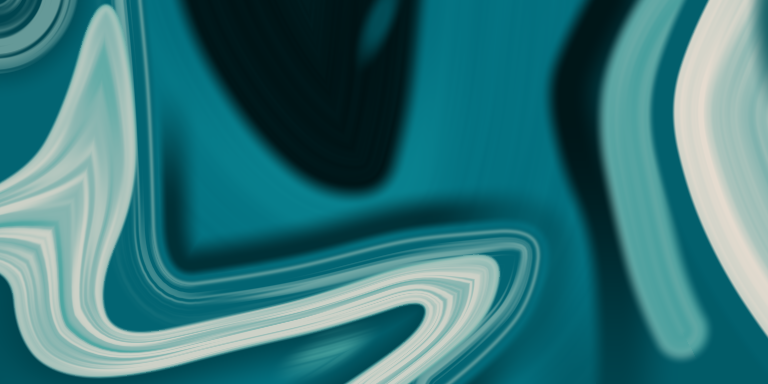
This background is drawn by a WebGL 1 fragment shader. Its source:

```glsl
precision highp float;
// Marbled paint: teal currents, a dark pool, a folded pale band, a cream shore.
// Signed distances to smooth splines set the layers; noise adds the streaks.

#define WARP .012
#define STREAK_GAIN 1.5
#define SEGMENTS 5
#define RIBBON_WIDTH .073
#define EDGE .005

uniform vec2 u_resolution;

const vec3 ABYSS = vec3(0, .085, .095);
const vec3 DEEP = vec3(0, .27, .31);
const vec3 TEAL = vec3(.01, .44, .5);
const vec3 LAGOON = vec3(.04, .53, .58);
const vec3 JADE = vec3(.3, .65, .63);
const vec3 MIST = vec3(.53, .71, .69);
const vec3 CREAM = vec3(.8, .82, .78);

float hash(vec2 p) { return fract(sin(dot(p, vec2(127.1, 311.7))) * 43758.5); }

float noise(vec2 p) {
  vec2 i = floor(p), f = fract(p);
  f *= f * (3. - 2. * f);
  return mix(mix(hash(i), hash(i + vec2(1, 0)), f.x),
    mix(hash(i + vec2(0, 1)), hash(i + 1.), f.x), f.y);
}

// Streaks across v, drifting slowly over the canvas
float streak(float v, vec2 p) {
  float drift = p.x * 1.7 + p.y * 1.3;
  float s = .45 * noise(vec2(v * 7., drift)) + .32 * noise(vec2(v * 17. + 5., drift * 1.5))
    + .23 * noise(vec2(v * 36. + 9., drift * 2.));
  return clamp(.5 + (s - .5) * STREAK_GAIN, 0., 1.);
}

// Spline pen: side is the signed distance, positive right of travel
vec2 query, pen0, pen1;
float side;

void start(float x0, float y0, float x1, float y1) {
  pen0 = vec2(x0, y0);
  pen1 = vec2(x1, y1);
  side = 9.;
}

void to(float x, float y) {
  vec2 next = vec2(x, y), a = .5 * (pen0 + pen1), b = 2. * (pen1 - a);
  vec2 c = a - 2. * pen1 + .5 * (pen1 + next), last = a;
  for (int k = 0; k < SEGMENTS; k++) {
    float n = float(SEGMENTS), t = float(k + 1) / n;
    vec2 tip = a + t * (b + t * c), run = tip - last;
    t = (float(k) + clamp(dot(query - last, run) / dot(run, run), 0., 1.)) / n;
    vec2 r = query - a - t * (b + t * c), tangent = b + 2. * t * c;
    if (length(r) < abs(side))
      side = length(r) * (r.x * tangent.y > r.y * tangent.x ? 1. : -1.);
    last = tip;
  }
  pen0 = pen1;
  pen1 = next;
}

float foldTop() {
  start(-.18, .44, .065, .545); to(.17, .73); to(.245, .99); to(.315, .99);
  to(.357, .74); to(.357, .505); to(.255, .245); to(.3, .115); to(.573, .17);
  to(.86, .24); to(1.09, .315); to(1.315, .36); to(1.29, .19); to(1.12, .035); to(.91, -.12);
  return side;
}
float foldBottom() {
  start(-.18, .3, .026, .31); to(.04, .13); to(.117, .03); to(.31, .01); to(.65, .1);
  to(.94, .16); to(1.12, .225); to(1.095, .13); to(.91, 0.); to(.73, -.09);
  return side;
}
float veilEdge() {
  start(.365, 1.16, .396, .84); to(.41, .58); to(.417, .258); to(.61, .284); to(.91, .344);
  to(1.17, .406); to(1.427, .42); to(1.406, .22); to(1.276, .075); to(1.04, -.12);
  return side;
}
float poolEdge() {
  start(.43, 1.16, .495, .9); to(.65, .65); to(.83, .49); to(1.015, .48);
  to(1.06, .66); to(1.09, .87); to(1.12, 1.16);
  return side;
}
float chasmEdge() {
  start(1.59, 1.13, 1.47, .91); to(1.42, .765); to(1.458, .583); to(1.536, .4);
  to(1.56, .167); to(1.536, -.15);
  return side;
}
float ribbonLine() {
  start(1.875, 1.16, 1.69, .935); to(1.62, .714); to(1.667, .453); to(1.724, .22); to(1.823, .05);
  return side;
}
float shoreEdge() {
  start(1.927, 1.16, 1.797, .91); to(1.74, .714); to(1.784, .505); to(1.875, .297);
  to(2., .115); to(2.135, -.04);
  return side;
}

// Soft ellipse, long axis along dir
float spindle(vec2 q, vec2 dir, vec2 radius) {
  return 1. - smoothstep(.2, 1., length(vec2(dot(q, dir), dir.x * q.y - dir.y * q.x) / radius));
}
float ramp(float a, float b, float x) { return smoothstep(a, b, x); }
float bell(float x) { return exp(-x * x); }

void main() {
  vec2 p = gl_FragCoord.xy / u_resolution * vec2(2, 1);
  query = p + WARP * (vec2(noise(p * 4.), noise(p * 4. + 31.)) - .5);
  float top = foldTop(), bottom = foldBottom(), veil = veilEdge(), pool = poolEdge();
  float chasm = -chasmEdge(), ribbon = ribbonLine(), shore = -shoreEdge();

  // Central current and dark pool
  vec3 color = mix(TEAL, LAGOON, .8 * bell(pool * 7.7) * (1. - ramp(.5, 1., p.y)) + .3 * streak(pool * 3., p) - .15);
  color = mix(color, DEEP, .45 * (1. - ramp(0., .35, p.y)) * ramp(1.3, 1.5, p.x));
  vec3 ink = ABYSS * (.8 + .5 * streak(pool * 4., p));
  ink = mix(ink, TEAL, .6 * spindle(p - vec2(.99, .95), vec2(-.38, -.92), vec2(.16, .05)));
  color = mix(ink, color, ramp(-.035, .025, pool));

  // Shadow and veil of fine lines
  float shadow = ramp(0., .03, -veil) * ramp(-.12, -.04, veil) * (1. - ramp(.45, .8, p.y));
  color = mix(color, mix(ABYSS, DEEP, .4), shadow * (.9 - .63 * ramp(1.1, 1.4, p.x)));
  float lines = ramp(.42, .85, streak(veil * 4.5, p)) * (1. - ramp(.03, .14, veil));
  vec3 gauze = mix(mix(DEEP, TEAL, .72), MIST, max(lines, .6 * bell((veil - .012) / .006)));
  color = mix(color, gauze, ramp(-.012, .008, veil));

  // Top left eddy
  float eddy = length(query - vec2(-.02, 1.04)), core = 1. - ramp(.18, .3, eddy);
  color = mix(color, mix(DEEP, MIST, .75 * core * ramp(.45, .8, streak(eddy * 4., p))), core);

  // Water below the fold, then the band
  vec3 water = mix(DEEP, TEAL, ramp(-.02, .12, bottom) * ramp(-.3, .5, p.x));
  float wisp = spindle(p - vec2(.85, .085), vec2(.89, .46), vec2(.17, .06));
  water = mix(water, JADE, wisp * streak(bottom * 5., p));
  color = mix(color, water, ramp(-EDGE, EDGE, bottom));
  float inside = min(top, -bottom), vein = streak(top / max(top - bottom, .001), p);
  vec3 band = mix(mix(JADE, MIST, ramp(.1, .45, vein)), CREAM, ramp(.42, .8, vein));
  band = mix(band, CREAM, .6 * bell((inside - .012) / .012));
  color = mix(color, band, ramp(-EDGE, EDGE, inside));

  // Chasm, ribbon, channel and shore
  vec3 dark = mix(DEEP, ABYSS, ramp(-.1, .7, p.y));
  color = mix(color, mix(dark, mix(DEEP, TEAL, .5), ramp(.06, .22, chasm)), ramp(-.025, .03, chasm));
  vec3 silk = mix(mix(TEAL, JADE, .8), MIST, .6 * streak(ribbon * 3., p));
  color = mix(color, silk, 1. - ramp(-.025, .015, abs(ribbon) - RIBBON_WIDTH));
  color = mix(color, mix(DEEP, TEAL, .6), ramp(-.07, -.045, shore));
  vec3 sand = mix(CREAM, MIST, .8 * ramp(.08, .15, shore) + .35 - .7 * streak(shore * 4., p));
  sand = mix(sand, mix(DEEP, JADE, .3), spindle(p - vec2(2.02, .95), vec2(0, 1), vec2(.28, .08)));
  color = mix(color, sand, ramp(-EDGE, EDGE, shore));
  gl_FragColor = vec4(color, 1);
}
```
